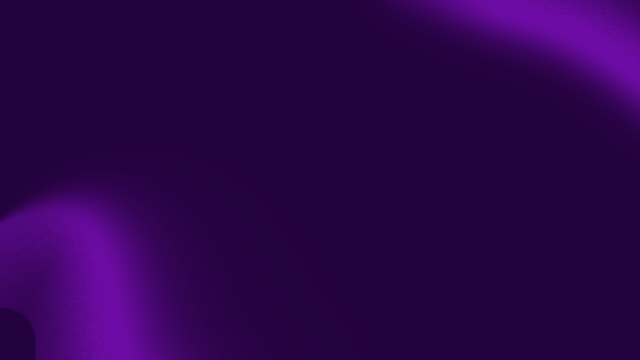
A Shadertoy shader for this background:

```glsl
// Dark violet backdrop with two soft, grainy purple ribbons of light in opposite corners.

const vec3 NIGHT = vec3(0.141, 0.008, 0.245);
const vec3 VIOLET = vec3(0.430, 0.045, 0.650);
const int CURVE_STEPS = 32;

float hash(vec2 p) {
    return fract(sin(dot(p, vec2(127.1, 311.7))) * 43758.545);
}

float valueNoise(vec2 p) {
    vec2 cell = floor(p);
    vec2 f = fract(p);
    f = f * f * (3.0 - 2.0 * f);
    float low = mix(hash(cell), hash(cell + vec2(1.0, 0.0)), f.x);
    float high = mix(hash(cell + vec2(0.0, 1.0)), hash(cell + 1.0), f.x);
    return mix(low, high, f.y);
}

vec2 bezier(vec2 a, vec2 b, vec2 c, vec2 d, float t) {
    float s = 1.0 - t;
    return s * s * s * a + 3.0 * s * s * t * b + 3.0 * s * t * t * c + t * t * t * d;
}

// Signed distance to a cubic curve, positive on the right of its direction.
float curveDistance(vec2 p, vec2 a, vec2 b, vec2 c, vec2 d) {
    float nearest = 1e5;
    float side = 1.0;
    vec2 start = a;
    for (int i = 1; i <= CURVE_STEPS; i++) {
        vec2 end = bezier(a, b, c, d, float(i) / float(CURVE_STEPS));
        vec2 along = end - start;
        vec2 rel = p - start;
        float h = clamp(dot(rel, along) / dot(along, along), 0.0, 1.0);
        float dist = length(rel - along * h);
        if (dist < nearest) {
            nearest = dist;
            side = along.y * rel.x - along.x * rel.y < 0.0 ? -1.0 : 1.0;
        }
        start = end;
    }
    return nearest * side;
}

float roundedBox(vec2 p, vec2 halfSize, float radius) {
    vec2 q = abs(p) - halfSize + radius;
    return length(max(q, 0.0)) + min(max(q.x, q.y), 0.0) - radius;
}

// Gaussian ridge with separate widths and a faint floor on its inner side.
float ribbonGlow(float dist, float outerWidth, float innerWidth, float innerFloor) {
    float r = dist / (dist < 0.0 ? outerWidth : innerWidth);
    float glow = exp(-0.5 * r * r);
    return dist < 0.0 ? glow : mix(innerFloor, 1.0, glow);
}

// Speckle that strengthens toward the inner side of a ribbon.
float grain(vec2 p, float dist) {
    float speckle = valueNoise(p * 230.0) + 0.5 * hash(floor(p * 288.0)) - 0.75;
    return 1.0 + 0.2 * speckle * smoothstep(-0.03, 0.08, dist);
}

void mainImage(out vec4 fragColor, in vec2 fragCoord) {
    vec2 p = fragCoord / iResolution.y;
    float pixel = 1.0 / iResolution.y;

    // Lower left ribbon: crisp at the left, wide and bright at the bottom
    float leftDist = curveDistance(p, vec2(-0.046, 0.352), vec2(0.347, 0.537),
                                   vec2(0.266, 0.167), vec2(0.359, -0.042));
    float leftGlow = ribbonGlow(leftDist, 0.01 + 0.2 * p.x, 0.165 - 0.16 * p.y, 0.14);
    leftGlow *= mix(0.62, 1.0, smoothstep(0.05, 0.33, p.x)) * grain(p, leftDist);

    // Dark rounded cutout in the corner
    float cutout = roundedBox(p, vec2(0.098, 0.144), 0.088);
    leftGlow *= smoothstep(-pixel, pixel, cutout);

    // Upper right ribbon: fades toward its left end
    float rightDist = curveDistance(p, vec2(1.852, 0.734), vec2(1.528, 1.0),
                                    vec2(1.435, 0.931), vec2(1.157, 1.069));
    float rightGlow = ribbonGlow(rightDist, 0.062, 0.105, 0.0);
    rightGlow *= mix(0.65, 1.0, smoothstep(1.12, 1.42, p.x)) * grain(p, rightDist);

    float glow = clamp(leftGlow + rightGlow, 0.0, 1.0);
    fragColor = vec4(mix(NIGHT, VIOLET, glow), 1.0);
}
```
